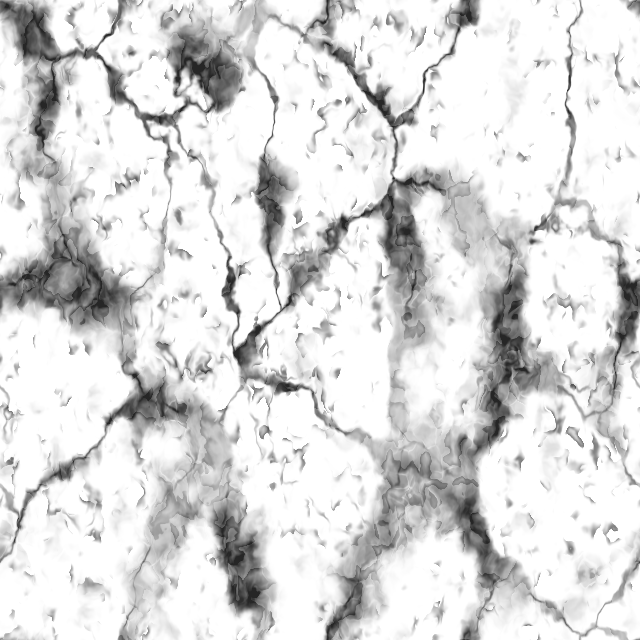
Write a Shadertoy shader that draws this texture map.

```glsl
// Tileable bleached bark: pale upright plates split by dark, flaky cracks.

const vec2  PLATES      = vec2(5.0, 3.0);    // plates across and up the tile
const vec2  CHIPS       = vec2(46.0, 33.0);  // flakes across and up the tile
const float JITTER      = 0.9;               // irregularity of the cells
const float MEANDER     = 0.06;              // wander of the cracks
const float FRAY        = 0.016;             // wander of the fine detail
const float THIN_CRACK  = 0.03;              // crack half widths, in plates
const float WIDE_CRACK  = 0.31;
const float CRACK_DEPTH = 0.82;
const float PIT_DEPTH   = 0.50;
const float STROKE_DARK = 0.60;
const float HAIR_DARK   = 0.38;
const float SMUDGE_DARK = 0.20;
const vec3  PLATE_COLOR = vec3(1.0);
const vec3  SOIL_COLOR  = vec3(0.15);

vec2 hash2(vec2 p) {
    vec3 q = fract(p.xyx * vec3(0.1031, 0.1030, 0.0973));
    q += dot(q, q.yzx + 33.33);
    return fract((q.xx + q.yz) * q.zy);
}

// Hash of a lattice cell that repeats after the given period.
vec2 wrapHash(vec2 cell, vec2 period, float seed) {
    return hash2(mod(cell, period) + seed * vec2(17.3, 29.7) + 5.1);
}

float corner(vec2 cell, vec2 offset, vec2 period, float seed) {
    float angle = 6.28319 * wrapHash(cell, period, seed).x;
    return dot(vec2(cos(angle), sin(angle)), offset);
}

// Gradient noise, freq whole cells per tile.
float noise(vec2 uv, vec2 freq, float seed) {
    vec2 p = uv * freq, i = floor(p), f = p - i, e = vec2(1.0, 0.0);
    vec2 u = f * f * f * (f * (f * 6.0 - 15.0) + 10.0);
    float low  = mix(corner(i, f, freq, seed), corner(i + e.xy, f - e.xy, freq, seed), u.x);
    float high = mix(corner(i + e.yx, f - e.yx, freq, seed), corner(i + e.xx, f - e.xx, freq, seed), u.x);
    return mix(low, high, u.y);
}

float fbm(vec2 uv, vec2 freq, int octaves, float seed) {
    float sum = 0.0, amp = 1.0;
    for (int i = 0; i < octaves; i++) {
        sum += amp * noise(uv, freq, seed + float(i));
        freq *= 2.0;
        amp *= 0.5;
    }
    return sum;
}

vec2 site(vec2 cell, vec2 grid) {
    return cell + 0.5 + JITTER * (wrapHash(cell, grid, 3.0) - 0.5);
}

// Voronoi cells: x is the distance to the border, y a random tone per cell.
vec2 cells(vec2 uv, vec2 grid) {
    vec2 p = uv * grid, home = floor(p);
    float best = 1e3, border = 1e3;
    for (int k = 0; k < 9; k++) {
        vec2 cell = floor(p) + vec2(k % 3 - 1, k / 3 - 1);
        vec2 r = site(cell, grid) - p;
        if (dot(r, r) < best) { best = dot(r, r); home = cell; }
    }
    vec2 nearest = site(home, grid) - p;
    for (int k = 0; k < 25; k++) {
        if (k == 12) continue;
        vec2 r = site(home + vec2(k % 5 - 2, k / 5 - 2), grid) - p;
        border = min(border, dot(0.5 * (nearest + r), normalize(r - nearest)));
    }
    return vec2(border, wrapHash(home, grid, 7.0).y);
}

// Shadow of a lifted edge: crisp on one side, fading on the other.
float liftedEdge(float height, float reach) {
    return smoothstep(0.0, 0.04, height) * pow(1.0 - smoothstep(0.03, reach, height), 1.5);
}

void mainImage(out vec4 fragColor, in vec2 fragCoord) {
    vec2 uv = fragCoord / iResolution.xy;

    // Fine warp for the flakes, coarse warp on top for the cracks.
    vec2 frayed = uv + FRAY * vec2(fbm(uv, vec2(20, 16), 4, 30.0), fbm(uv, vec2(20, 16), 4, 40.0));
    vec2 bent = frayed + MEANDER * vec2(fbm(uv, vec2(5, 4), 5, 10.0), fbm(uv, vec2(5, 4), 5, 20.0));

    // Small flakes, each of its own tone.
    vec2 chip = cells(frayed, CHIPS);
    float tone = (chip.y - 0.5) * smoothstep(0.0, 0.14, chip.x);
    float rim = 1.0 - smoothstep(0.0, 0.11, chip.x);

    // Ragged cracks that widen, narrow and fade along their length.
    float border = cells(bent, PLATES).x;
    float width = mix(THIN_CRACK, WIDE_CRACK, smoothstep(-0.25, 0.5, fbm(uv, vec2(5, 3), 3, 50.0)));
    float rough = fbm(frayed, vec2(17, 12), 4, 60.0);
    float reach = border + (0.025 + 0.6 * width) * rough + 0.3 * width * tone;
    float gap = pow(1.0 - smoothstep(0.0, width, reach), 1.25);
    float fade = mix(0.35, 1.0, smoothstep(-0.3, 0.15, fbm(uv, vec2(6, 5), 2, 70.0)));
    float seam = (1.0 - smoothstep(0.0, 0.018, border)) * smoothstep(-0.15, 0.4, rough);

    // Soft hollows inside the plates.
    float pit = smoothstep(0.35, 0.85, fbm(bent, vec2(6, 4), 4, 80.0) + 0.15 * tone);
    float depth = 1.0 - (1.0 - CRACK_DEPTH * fade * gap) * (1.0 - PIT_DEPTH * pit);

    // Flaky, fibrous grain with pale rims in the hollows.
    float soil = smoothstep(0.0, 0.4, depth);
    float grain = fbm(frayed, vec2(60, 34), 3, 90.0);
    float folds = liftedEdge(fbm(frayed, vec2(25, 18), 3, 100.0), 0.4);
    float dark = depth * (0.92 + 0.4 * grain + 0.35 * tone) + 0.35 * seam;
    dark += soil * (0.22 * folds - 0.13 * rim * smoothstep(-0.2, 0.3, rough));

    // Lifted edges, hairlines and faint smudges, gathered in patches.
    float patchy = 0.35 * fbm(uv, vec2(5, 4), 2, 110.0);
    float spots = fbm(uv, vec2(21, 16), 3, 120.0) + patchy;
    float flecks = fbm(uv, vec2(33, 27), 2, 130.0) + patchy;
    float large = liftedEdge(fbm(frayed, vec2(14, 9), 4, 140.0), 0.30) * smoothstep(0.12, 0.6, spots);
    float small = liftedEdge(fbm(frayed, vec2(27, 19), 3, 150.0), 0.45) * smoothstep(0.12, 0.6, flecks);
    float hair = 1.0 - smoothstep(0.0, 0.06, abs(fbm(frayed, vec2(8, 5), 4, 160.0)));
    hair *= smoothstep(0.0, 0.4, patchy + 0.5 * flecks);
    float smudge = smoothstep(0.25, 0.9, fbm(frayed, vec2(17, 13), 4, 170.0));
    dark += (1.0 - soil) * (STROKE_DARK * max(large, small) + HAIR_DARK * hair + SMUDGE_DARK * smudge);

    fragColor = vec4(mix(PLATE_COLOR, SOIL_COLOR, clamp(dark, 0.0, 1.0)), 1.0);
}
```
